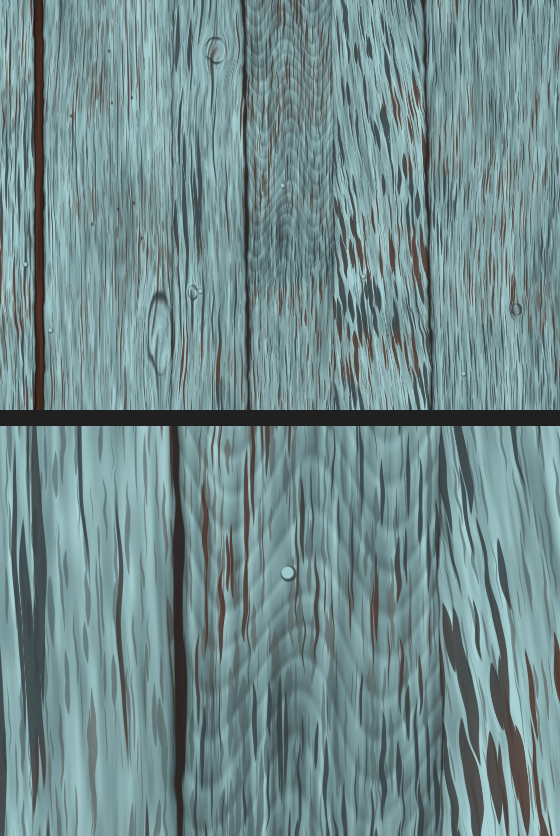
Top, the full canvas; bottom, a detail of the centre.
This texture is drawn by a Shadertoy shader. Its source:

```glsl
// Weathered planks with flaking teal paint, drawn board by board.
// Cellular slivers stretched along the grain make cracks and bare wood;
// layered sines make growth rings; knots bend the grain around them.

const vec3 LIGHT_PAINT = vec3(0.63, 0.785, 0.795);
const vec3 DEEP_PAINT = vec3(0.43, 0.55, 0.56);
const vec3 SHADOW = vec3(0.20, 0.23, 0.24);
const vec3 RUST = vec3(0.30, 0.19, 0.155);
const vec3 BROWN = vec3(0.27, 0.155, 0.11);

// Seams between boards: position, lean and half width of the gap
const float SEAM[6] = float[](0.0, 0.095, 0.420, 0.600, 0.813, 1.044);
const float LEAN[6] = float[](0.0, -0.002, 0.006, -0.012, -0.006, -0.024);
const float GAP[6] = float[](0.0, 0.011, 0.0012, 0.0035, 0.0008, 0.003);
// Boards: cracks across, cracks along, wear, tone
const vec4 BOARD[6] = vec4[](
    vec4(85., 9., 0.60, 0.06), vec4(95., 6., 0.32, 0.05), vec4(52., 6., 0.62, 0.08),
    vec4(110., 18., 0.50, -0.06), vec4(72., 13., 1.05, 0.05), vec4(115., 14., 0.55, 0.0));
// Knots: centre and radii
const vec4 KNOT[4] = vec4[](
    vec4(0.392, 0.178, 0.030, 0.095), vec4(0.528, 0.875, 0.026, 0.030),
    vec4(0.470, 0.285, 0.011, 0.016), vec4(1.260, 0.244, 0.011, 0.013));

float hash(vec2 p) {
    vec3 q = fract(p.xyx * 0.1031);
    q += dot(q, q.yzx + 33.33);
    return fract((q.x + q.y) * q.z);
}

float noise(vec2 p) {
    vec2 i = floor(p), f = fract(p);
    f = f * f * (3.0 - 2.0 * f);
    vec2 k = vec2(0, 1);
    return mix(mix(hash(i), hash(i + k.yx), f.x),
               mix(hash(i + k.xy), hash(i + k.yy), f.x), f.y);
}

// Cellular noise of pointed upright slivers, one per cell
float slivers(vec2 p, float wear, float soft) {
    float cover = 0.0;
    p.x += 0.35 * (noise(p * vec2(0.7, 3.0)) - 0.5);
    for (int y = -1; y <= 1; y++)
    for (int x = -1; x <= 1; x++) {
        vec2 id = floor(p) + vec2(x, y);
        vec2 d = p - id - vec2(hash(id), hash(id + 31.7));
        float size = hash(id + 71.3);
        float t = d.y / mix(0.35, 0.95, hash(id + 13.1));
        float halfWidth = 0.5 * wear * size * size * (1.0 - t * t);
        float inside = smoothstep(soft, -soft, abs(d.x) - halfWidth);
        cover = max(cover, inside * smoothstep(0.0, 0.06, halfWidth));
    }
    return cover;
}

float seamX(int i, float y) {
    float wobble = 0.005 * (noise(vec2(y * 9.0, i * 7)) - 0.5)
                 + 0.003 * (noise(vec2(y * 48.0, i * 5)) - 0.5);
    return SEAM[i] + LEAN[i] * (y - 0.5) + wobble;
}

// Nested bowls of growth rings across one board
float growthRings(vec2 p, float u) {
    float bowl = 0.045 * cos(5.0 * (u - 0.55) + 0.6 * sin(p.y * 7.0));
    float phase = (p.y + bowl + 0.03 * noise(p * vec2(20.0, 9.0))) / 0.034;
    float ring = 0.5 + 0.5 * sin(6.2832 * phase + 0.8 * sin(6.2832 * phase));
    return ring * smoothstep(0.15, 0.5, p.y + 0.3 * noise(p * 8.0) - 0.15);
}

vec3 paint(float t) {
    vec3 dark = mix(SHADOW, DEEP_PAINT, clamp(t * 2.0, 0.0, 1.0));
    return mix(dark, LIGHT_PAINT, clamp(t * 2.0 - 1.0, 0.0, 1.15));
}

void mainImage(out vec4 fragColor, in vec2 fragCoord) {
    vec2 p = fragCoord / iResolution.y;
    float px = 1.0 / iResolution.y;
    int board = 0;
    for (int i = 1; i < 6; i++) if (p.x > seamX(i, p.y)) board = i;
    vec4 b = BOARD[board];
    float seed = float(board) * 17.0;

    // Grain direction, bent around the knots
    vec2 g = p;
    g.x += 0.022 * (noise(p * vec2(6.0, 3.0) + seed) - 0.5);
    if (board == 4) g.x += 0.13 * p.y;
    float knotLine = 0.0, knotFill = 0.0;
    for (int i = 0; i < 4; i++) {
        vec2 r = KNOT[i].zw, d = (p - KNOT[i].xy) / r;
        g.x -= 0.8 * d.x * r.x * exp(-0.4 * dot(d, d));
        float rim = length(d) - 1.0 + 0.3 * (noise(d * 1.7 + 9.0) - 0.5);
        float thick = 0.004 * (noise(d * 1.3 + float(i) * 5.0) - 0.25);
        knotLine = max(knotLine, smoothstep(px, -px, abs(rim) * r.x - thick));
        knotFill = max(knotFill, smoothstep(0.1, -0.1, rim) * (0.6 + 0.4 * sin(rim * 24.0)));
    }

    // Paint tone and worn patches
    float patches = smoothstep(0.5, 0.85, noise(p * vec2(9.0, 4.5) + seed + 3.0));
    float rings = board == 3 ? growthRings(p, (p.x - 0.706) / 0.107) : 0.0;
    float tone = 0.75 + b.w + 0.38 * (noise(g * vec2(130.0, 7.0) + seed) - 0.5)
               + 0.34 * (noise(g * vec2(250.0, 24.0) + seed) - 0.5)
               + 0.26 * (noise(p * vec2(7.0, 3.0) + seed) - 0.5);
    tone -= 0.20 * rings + 0.13 * patches - 0.08 * knotFill;

    // Coarse cracks with lit edges, then fine flakes
    float wear = b.z * mix(0.55, 1.4, noise(p * vec2(11.0, 4.0) + seed));
    float crack = slivers(g * b.xy + seed, wear, b.x * px * 0.7);
    float lit = slivers((g + vec2(0.003, 0.002)) * b.xy + seed, wear, b.x * px * 0.7);
    float flake = slivers(g * vec2(150.0, 24.0) + seed, 0.45 + 0.6 * patches + 0.5 * rings, 110.0 * px);
    vec3 wood = mix(SHADOW, RUST, smoothstep(0.45, 0.75, noise(p * vec2(13.0, 8.0))));
    vec3 col = paint(tone + 0.12 * lit * (1.0 - crack));
    col = mix(col, mix(wood, DEEP_PAINT, 0.4), 0.6 * flake);
    col = mix(col, wood, 0.82 * crack);
    col = mix(col, SHADOW, 0.85 * knotLine);

    // Nail heads and small holes
    for (int i = 0; i < 14; i++) {
        vec2 h = vec2(hash(vec2(i, 4)), hash(vec2(i, 9)));
        bool nail = i < 6;
        vec2 c = nail ? vec2(SEAM[i] + 0.02 + 0.08 * h.x, h.y * 0.55) : vec2(0.12 + 0.28 * h.x, 0.4 + 0.58 * h.y);
        float d = length((p - c) * (nail ? vec2(1) : vec2(1.3, 0.8))) - (nail ? 0.0065 : 0.0035);
        col = mix(col, SHADOW, 0.75 * smoothstep(px, -px, d));
        if (nail) col = mix(col, LIGHT_PAINT, smoothstep(px, -px, length(p - c - vec2(-0.001, 0.001)) - 0.005));
    }

    // Seams, the wide one showing brown wood behind
    for (int i = 1; i < 6; i++) {
        float offset = p.x - seamX(i, p.y);
        float ragged = i == 1 ? 1.0 : 0.4 + 1.1 * noise(vec2(p.y * 28.0, i));
        float d = abs(offset) - GAP[i] * ragged;
        vec3 fill = mix(SHADOW, RUST, 0.45) * 0.7;
        if (i == 1) fill = BROWN * (0.75 + 0.5 * noise(p * vec2(180.0, 8.0))) * smoothstep(0.001, -0.005, d);
        col *= 1.0 - 0.3 * smoothstep(0.008, 0.0, d) * smoothstep(0.0, 0.003, GAP[i]);
        col = mix(col, fill, smoothstep(px, -px, d) * (GAP[i] < 0.002 ? 0.6 : 0.95));
    }
    fragColor = vec4(col, 1.0);
}
```
